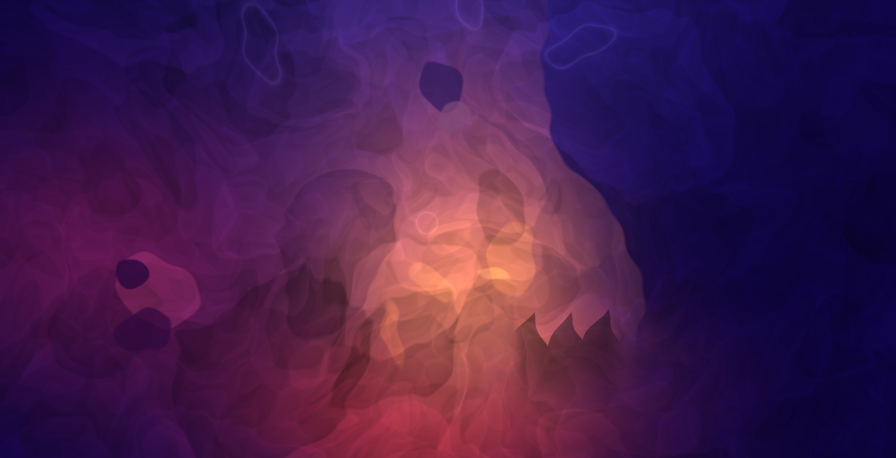
Give the GLSL for this background, as a Shadertoy shader.

```glsl
// Watercolour backdrop: ember glow in the middle, indigo edges, ragged overlapping washes.

vec2 hash2(vec2 cell) {
    return fract(sin(vec2(dot(cell, vec2(127.1, 311.7)), dot(cell, vec2(269.5, 183.3)))) * 43758.5);
}

// Layered sines that make straight outlines ragged
vec2 ragged(vec2 p) {
    float amount = 0.045, freq = 7.0;
    for (int i = 0; i < 5; i++) {
        p += amount * sin(p.yx * freq + vec2(1.3, 4.1) * float(i + 1));
        p = mat2(0.8, 0.6, -0.6, 0.8) * p;
        amount *= 0.52;
        freq *= 1.95;
    }
    return p;
}

float glow(vec2 p, vec2 center, vec2 radius) {
    vec2 q = (p - center) / radius;
    return exp(-dot(q, q));
}

// Signed distance, roughly, to a tilted ellipse
float ellipse(vec2 p, vec2 center, vec2 radius, float tilt) {
    vec2 q = p - center;
    q = vec2(cos(tilt) * q.x + sin(tilt) * q.y, cos(tilt) * q.y - sin(tilt) * q.x);
    return (length(q / radius) - 1.0) * min(radius.x, radius.y);
}

float fill(float d) {
    return smoothstep(0.003, -0.003, d);
}

// Cellular blots, crisp at the rim and fading inwards: xy = colour drift, z = tone
vec3 washes(vec2 p) {
    vec3 sum = vec3(0.0);
    float scale = 2.7, weight = 1.0;
    for (int layer = 0; layer < 5; layer++) {
        vec2 q = p * scale + float(layer) * 17.3;
        for (int k = 0; k < 9; k++) {
            vec2 cell = floor(q) + vec2(k % 3, k / 3) - 1.0;
            vec2 h = hash2(cell), g = hash2(cell + 51.7);
            float d = length(q - cell - 0.2 - 0.6 * h) - 0.3 - 0.4 * g.x;
            float body = smoothstep(0.004, -0.004, d / scale) * exp(2.5 * min(d, 0.0));
            float rim = exp(-abs(d) / scale * 350.0) * step(0.7, g.x);
            sum += weight * (body * vec3(h - 0.5, g.y - 0.5) + vec3(0.0, 0.0, 0.18 * rim));
        }
        scale *= 1.6;
        weight *= 0.76;
    }
    return sum;
}

void mainImage(out vec4 fragColor, in vec2 fragCoord) {
    vec2 p = fragCoord / iResolution.y;
    vec2 warped = ragged(p);
    vec3 wash = washes(warped);
    vec2 lit = p + 0.055 * wash.xy;

    // Fine wobble for the placed outlines
    vec2 w = p + 0.008 * sin(p.yx * 31.0 + vec2(0.0, 2.0)) + 0.004 * sin(p.yx * 73.0);

    // Indigo ground, blue top and crimson left
    vec3 col = vec3(0.048, 0.012, 0.235);
    col += vec3(0.10, 0.09, 0.20) * glow(lit, vec2(0.95, 1.0), vec2(0.6, 0.4));
    col += vec3(0.30, 0.065, 0.055) * glow(lit, vec2(0.25, 0.44), vec2(0.45, 0.31));

    // Right-hand shoreline where the warm wash stops
    float shore = 1.19 + 0.21 * smoothstep(0.78, 0.38, w.y) - 0.1 * smoothstep(0.3, 0.0, w.y);
    float inside = smoothstep(0.005, -0.005, w.x - shore);
    float warm = mix(1.0, inside, 0.75 * smoothstep(0.18, 0.36, p.y));

    // Rose, red and orange light
    col = mix(col, vec3(0.53, 0.25, 0.42), 0.9 * warm * glow(lit, vec2(0.98, 0.51), vec2(0.34, 0.41)));
    col = mix(col, vec3(0.64, 0.16, 0.24), 0.9 * glow(lit, vec2(0.92, 0.06), vec2(0.42, 0.24)));
    col = mix(col, vec3(0.86, 0.48, 0.37), 0.95 * warm * glow(lit, vec2(1.01, 0.38), vec2(0.25, 0.25)));

    // Pigment variation
    col *= clamp(1.0 + 0.4 * wash.z, 0.5, 1.5);

    // Toothed lower hem of the bright wash
    float hem = 0.25 + 0.14 * abs(fract((w.x - 1.2) / 0.08 + 0.5) - 0.5);
    float hemSpan = smoothstep(1.11, 1.15, p.x) * smoothstep(1.37, 1.32, p.x);
    col *= 1.0 - 0.28 * hemSpan * fill(w.y - hem) * smoothstep(0.08, 0.25, p.y);
    col += vec3(0.12, 0.05, 0.03) * hemSpan * fill(hem - w.y) * smoothstep(0.42, 0.26, p.y);

    // Crimson blot with a dark hole on the left
    float blot = fill(ellipse(w, vec2(0.34, 0.365), vec2(0.092, 0.075), -0.3));
    col += vec3(0.13, 0.05, 0.06) * blot;
    col = mix(col, vec3(0.17, 0.03, 0.24), 0.85 * fill(ellipse(w, vec2(0.286, 0.397), vec2(0.036, 0.033), 0.0)));
    col = mix(col, vec3(0.18, 0.03, 0.24), 0.7 * fill(ellipse(w, vec2(0.32, 0.275), vec2(0.065, 0.045), 0.4)));

    // Pale and golden blots near the centre
    col += vec3(0.09, 0.07, 0.02) * fill(ellipse(w, vec2(0.94, 0.383), vec2(0.055, 0.028), -0.4));
    col += vec3(0.10, 0.07, 0.0) * fill(ellipse(w, vec2(1.12, 0.43), vec2(0.05, 0.085), -0.25));
    col += vec3(0.12, 0.12, 0.03) * fill(ellipse(w, vec2(1.075, 0.397), vec2(0.036, 0.012), -0.4));
    col += vec3(0.10, 0.06, 0.01) * fill(ellipse(w, vec2(0.86, 0.27), vec2(0.018, 0.075), 0.25));
    col *= 1.0 - 0.16 * fill(ellipse(w, vec2(1.09, 0.54), vec2(0.05, 0.09), 0.3));

    // Dark splash and light drop above, thin ring in the middle
    col = mix(col, vec3(0.16, 0.09, 0.35), 0.65 * fill(ellipse(w, vec2(0.965, 0.815), vec2(0.045, 0.055), -0.5)));
    col = mix(col, vec3(0.50, 0.29, 0.46), 0.7 * fill(ellipse(w, vec2(0.984, 0.752), vec2(0.034), 0.0)));
    col += 0.07 * exp(-abs(length(p - vec2(0.932, 0.513)) - 0.023) * 500.0);

    // Pale tide lines along the top
    float tide = abs(ellipse(w, vec2(0.57, 0.91), vec2(0.035, 0.09), 0.35));
    tide = min(tide, abs(ellipse(w, vec2(1.02, 0.99), vec2(0.028, 0.05), 0.2)));
    tide = min(tide, abs(ellipse(w, vec2(1.27, 0.90), vec2(0.07, 0.035), 0.3)));
    col += vec3(0.07, 0.06, 0.11) * exp(-tide * 350.0);

    fragColor = vec4(clamp(col, 0.0, 1.0), 1.0);
}
```
